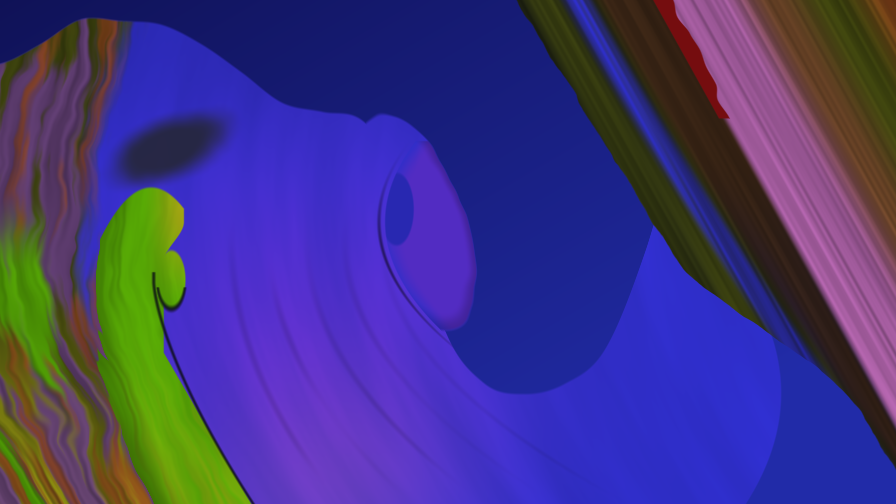
Reproduce this background procedurally as a Shadertoy shader.

```glsl
const vec3 NIGHT = vec3(.06, .07, .34), DUSK = vec3(.13, .17, .66);
const vec3 BLUE = vec3(.18, .18, .79), VIOLET = vec3(.34, .18, .8);
const vec3 OLIVE = vec3(.22, .24, .05), LIME = vec3(.34, .66, .02);
const vec3 YELLOW = vec3(.62, .62, .07), RUST = vec3(.52, .25, .1);
const vec3 PINK = vec3(.64, .36, .62), RED = vec3(.46, .05, .06);
const vec3 MAUVE = vec3(.36, .22, .45), BROWN = vec3(.22, .14, .08);
const vec3 INK = vec3(.04, .05, .08);
const vec2 CURL_CENTER = vec2(.826, .558), CURL_RADII = vec2(.097, .2245);
const float CURL_TILT = .342, BAND_SLOPE = .556, CREST_STEP = .08;
// Wave heights at evenly spaced x
const float CREST[19] = float[19](.873, .912, .961, .958, .951, .912, .856,
    .796, .778, .76, .65, .352, .24, .218, .238, .306, .5, .77, .9);

float hash(vec2 p) {
    vec3 q = fract(p.xyx * .1031);
    q += dot(q, q.yzx + 33.33);
    return fract((q.x + q.y) * q.z);
}
float noise(vec2 p) {
    vec2 i = floor(p), f = fract(p), e = vec2(1, 0);
    f *= f * (3. - 2. * f);
    return mix(mix(hash(i), hash(i + e), f.x),
               mix(hash(i + e.yx), hash(i + 1.), f.x), f.y);
}
float fbm(vec2 p) {
    float sum = 0., amp = .53;
    for (int i = 0; i < 4; i++, amp *= .5, p = p * 2.03 + 7.1) sum += amp * noise(p);
    return sum;
}
float ramp(float a, float b, float x) { return smoothstep(a, b, x); }
float fill(float d) { return 1. - ramp(-1., 1., d * iResolution.y); }
float stroke(float d, float w) { return 1. - ramp(0., w, abs(d)); }
float ellipse(vec2 p, vec2 r) { return (length(p / r) - 1.) * min(r.x, r.y); }
float sq(float x) { return x * x; }

// Cubic curve through the heights
float crest(float x) {
    float u = clamp(x / CREST_STEP, 0., 17.99), f = fract(u);
    int i = int(u);
    float a = CREST[max(i - 1, 0)], b = CREST[i], c = CREST[i + 1], d = CREST[min(i + 2, 18)];
    return b + .5 * f * (c - a + f * (2. * a - 5. * b + 4. * c - d + f * (3. * (b - c) + d - a)));
}

// Blue wave with folds and a hollow lip
vec3 paintWave(vec3 col, vec2 p, float edge) {
    float co = cos(CURL_TILT), si = sin(CURL_TILT);
    float curl = ellipse(mat2(co, -si, si, co) * (p - CURL_CENTER), CURL_RADII);
    curl += .006 * (noise(p * 28.) - .5);
    float grain = fbm(vec2((p.x - .55 * sq(p.y - .62)) * 14., p.y * 2.));
    float glow = exp(-6. * sq(distance(p, vec2(.6, .3))));
    vec3 wave = mix(BLUE, VIOLET, min(glow * (.45 + .8 * grain), 1.));
    wave += vec3(.14, .06, -.04) * exp(-14. * sq(distance(p, vec2(.66, 0))));
    wave *= .93 + .14 * grain - .12 * ramp(.6, .95, p.y);
    float reach = ramp(0., .12, p.y) * (1. - ramp(.38, .6, p.y));
    for (float k = 0.; k < 5.; k++) {
        float fold = p.x - .46 - .075 * k - (.8 + .25 * k) * sq(p.y - .52);
        wave *= 1. - .13 * reach * stroke(fold, .012) * noise(vec2(k * 9., p.y * 6.));
    }
    float lip = p.x - .752 - 2.4 * sq(p.y - .56), span = stroke(p.y - .48, .25);
    vec3 inner = mix(BLUE, VIOLET * .95, ramp(.02, .07, lip + .03 * grain));
    inner = mix(inner, BLUE * .88, fill(ellipse(p - vec2(.787, .585), vec2(.034, .072))));
    inner *= 1. - .2 * ramp(-.018, 0., curl);
    wave = mix(wave, inner, fill(max(.012 - lip, max(curl, p.y - .72))));
    wave *= 1. - .5 * span * stroke(lip, .006);
    float side = p.x - 1.55 + 1.45 * sq(p.y - .22);
    return mix(col, wave, fill(max(min(edge, curl), side)));
}

// Mixed streaks on the left flank, with a bright slab over them
vec3 paintFlank(vec3 col, vec2 p, float edge) {
    float warp = fbm(p * 5.), low = 1. - ramp(0., .5, p.y);
    vec2 flow = vec2((p.x - .5 * sq(p.y - .6)) * 24. + 2.5 * warp, p.y * 3.);
    float streak = fbm(flow), fine = noise(flow * vec2(5, 1.5));
    vec3 paint = mix(OLIVE, YELLOW * .85, low * (.55 + .45 * fine));
    paint = mix(paint, MAUVE, .9 * ramp(.48, .62, streak));
    paint = mix(paint, RUST, .8 * ramp(.55, .72, fbm(flow + 31.)));
    paint = mix(paint, LIME * .85, ramp(.5, .65, fbm(flow * .8 + 57.)) * (1. - ramp(.45, .62, p.y)));
    float reach = .16 + .6 * sq(p.y - .55) + .18 * (streak - .5);
    col = mix(col, paint * (.82 + .32 * fine), (1. - ramp(-.03, .04, p.x - reach)) * fill(edge));
    vec2 stain = (p - vec2(.34, .59 + .35 * p.x)) / vec2(.13, .07);
    col = mix(col, INK + .1, .85 - .85 * ramp(.4, 1.1, length(stain) + .7 * (warp - .5)));

    float left = .19 + .7 * sq(p.y - .42) + .03 * (fine - .5);
    float right = .325 + .58 * max(.3 - p.y, 0.) + .04 * ramp(.48, .56, p.y);
    float top = .6 * (p.y - .628 + 10. * sq(p.x - .3));
    float lobe = ellipse(p - vec2(.34, .445), vec2(.028, .058));
    float slab = min(max(max(left - p.x, p.x - right), top), lobe);
    float bright = ramp(.28, .37, p.x) * ramp(.38, .58, p.y) + .6 * sq(low) * fine;
    vec3 green = mix(LIME, YELLOW, min(bright, 1.)) * (.78 + .35 * streak);
    col = mix(col, green * (.75 + .25 * ramp(0., .06, p.x - left)), fill(slab));
    float seam = p.x - .305 - .65 * pow(max(.44 - p.y, 0.), 1.45);
    float line = max(stroke(seam, .006) * fill(p.y - .46), stroke(lobe, .005) * fill(p.y - .43));
    return mix(col, INK, .8 * line);
}

// Diagonal band of stretched stripes
vec3 paintBand(vec3 col, vec2 p) {
    float t = 1. - p.y, s = p.x - BAND_SLOPE * t;
    float edge = 1.018 + .06 * t + .18 * ramp(.5, .82, t) + .014 * fbm(p * 18.);
    float wide = noise(vec2(s * 34., t * 1.2)), thin = noise(vec2(s * 150., t * 2.));
    float vein = s - 1.145 - .1 * t * t;
    vec3 band = mix(INK, OLIVE * 1.1, .35 + .65 * wide);
    band = mix(band, BLUE * .85, (1. - ramp(.012, .04, abs(vein))) * (.65 + .35 * thin));
    band = mix(band, mix(BROWN, NIGHT, ramp(.3, .8, t) * wide), ramp(.025, .06, vein));
    band = mix(band, PINK, ramp(1.3, 1.316, s));
    band = mix(band, BROWN * 1.9, ramp(1.43, 1.53, s));
    band = mix(band, OLIVE * 1.15, ramp(1.54, 1.64, s));
    band = mix(band, RUST * .95, ramp(1.66, 1.78, s));
    band *= .72 + .28 * thin + .22 * wide;
    float tear = 1.326 - .08 * t + .018 * noise(vec2(t * 30., 4));
    band = mix(band, RED, fill(max(max(s - tear, 1.296 - s), t - .235)));
    return mix(col, band, fill((edge - s) * .87));
}

void mainImage(out vec4 fragColor, in vec2 fragCoord) {
    vec2 p = fragCoord / iResolution.xy * vec2(16. / 9., 1);
    vec3 col = mix(NIGHT, DUSK, clamp(.35 * p.x + .6 * (1. - p.y), 0., 1.));
    float edge = (p.y - crest(p.x)) * .6;
    col = paintBand(paintFlank(paintWave(col, p, edge), p, edge), p);
    fragColor = vec4(clamp(col, 0., 1.), 1);
}
```
